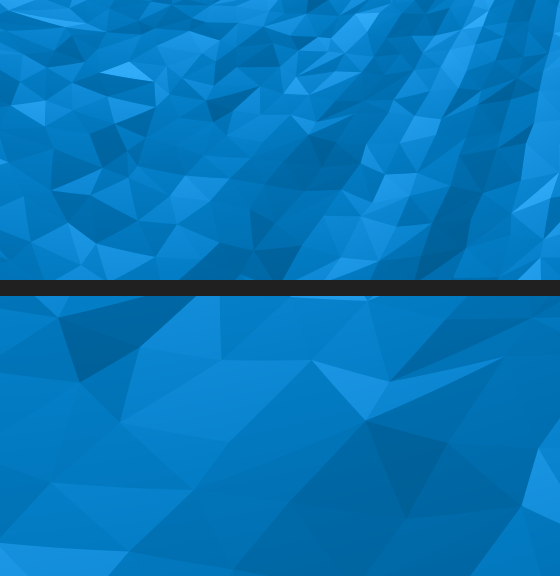
Top, the full canvas; bottom, a detail of the centre.
Give the GLSL for this background, as a Shadertoy shader.

```glsl
// A blue low-poly landscape: a jittered triangle mesh laid out in perspective.
// Every facet gets one flat tone from its slope, a long ridge wave and chance;
// facet edges are smoothed by their distance measured in screen pixels.

const vec2  VANISH      = vec2(2.25, 2.0);  // where the ridge lines converge
const float BEND        = 0.2;              // curvature of the cross rows
const float BEND_CENTRE = 1.3;
const vec2  MESH_FREQ   = vec2(13.0, 17.0); // columns and rows of the mesh
const float JITTER      = 0.56;
const vec2  CALM_RANGE  = vec2(-13.6, -9.1);// columns where the mesh gets regular
const vec2  LIGHT_DIR   = vec2(-0.6, 0.8);
const float RELIEF      = 0.32;
const float SPECKLE     = 0.34;
const float RIDGE_GAIN  = 0.23;
const float RIDGE_WIDTH = 4.68;             // in columns
const float RIDGE_SHIFT = 2.1;
const float MID_TONE    = 0.39;
const float SKEW        = 0.65;             // lifts both ends of the tone range

float hash(vec2 p) {
    return fract(sin(dot(p, vec2(127.1, 311.7))) * 43758.5453);
}

float cross2(vec2 a, vec2 b) {
    return a.x * b.y - a.y * b.x;
}

float calmness(float column) {
    return smoothstep(CALM_RANGE.x, CALM_RANGE.y, column);
}

// Canvas to mesh space: columns fan out from the vanishing point.
vec2 toMesh(vec2 p) {
    float bent = p.x - BEND_CENTRE;
    float depth = VANISH.y - p.y + BEND * bent * bent;
    return MESH_FREQ * vec2((p.x - VANISH.x) / depth, -log(depth));
}

// Mesh vertex: xy is the jittered position, z the height.
vec3 vertex(vec2 id) {
    vec2 offset = vec2(hash(id), hash(id + 37.3)) - 0.5;
    offset.x *= 1.0 - 0.65 * calmness(id.x);
    return vec3(id + JITTER * offset, hash(id + 71.9));
}

// Signed distance to an edge in pixels, positive on its left side.
float edgePixels(vec2 g, vec2 a, vec2 b, vec2 gx, vec2 gy) {
    vec2 e = b - a;
    float perPixel = length(vec2(cross2(e, gx), cross2(e, gy)));
    return cross2(e, g - a) / max(perPixel, 1e-5);
}

float coverage(vec2 g, vec3 a, vec3 b, vec3 c, vec2 gx, vec2 gy) {
    float d = min(edgePixels(g, a.xy, b.xy, gx, gy),
              min(edgePixels(g, b.xy, c.xy, gx, gy),
                  edgePixels(g, c.xy, a.xy, gx, gy)));
    return clamp(d + 0.5, 0.0, 1.0);
}

float facetTone(vec2 g, vec3 a, vec3 b, vec3 c, vec2 cell) {
    vec3 u = b - a, v = c - a;
    vec2 slope = vec2(u.z * v.y - v.z * u.y, v.z * u.x - u.z * v.x)
               / max(cross2(u.xy, v.xy), 0.25);
    vec2 centre = (a.xy + b.xy + c.xy) / 3.0;
    float calm = calmness(centre.x);

    // Long ridges run along the columns and fade out in the rough part.
    float column = mix(centre.x, cell.x + 0.5, 0.8);
    float ridge = cos(6.2832 * (column + RIDGE_SHIFT) / RIDGE_WIDTH);
    ridge *= mix(0.45, 1.0, calm);

    float rough = RELIEF * dot(slope, LIGHT_DIR)
                + SPECKLE * (hash(centre * 3.7) - 0.5);
    float tone = RIDGE_GAIN * ridge + mix(1.0, 0.65, calm) * rough;
    return clamp(tone, -0.45, 0.45) + 0.04 * dot(g - centre, LIGHT_DIR);
}

vec3 palette(float t) {
    return vec3(0.31 * max(t - 0.44, 0.0) + 0.012 * smoothstep(0.2, 0.5, t),
                0.35 + 0.32 * t,
                0.55 + 0.58 * t - 0.16 * t * t);
}

void mainImage(out vec4 fragColor, in vec2 fragCoord) {
    vec2 p = fragCoord / iResolution.y;
    vec2 g = toMesh(p);
    vec2 gx = dFdx(g), gy = dFdy(g);
    vec2 home = floor(g);

    // Blend the facets of the nearby cells by their pixel coverage.
    vec2 sum = vec2(0.0, 1e-4);
    for (int j = -1; j <= 1; j++)
    for (int i = -1; i <= 1; i++) {
        vec2 cell = home + vec2(i, j);
        vec3 a = vertex(cell);
        vec3 b = vertex(cell + vec2(1, 0));
        vec3 c = vertex(cell + vec2(1, 1));
        vec3 d = vertex(cell + vec2(0, 1));

        // Most quads split along the shorter, falling diagonal.
        if (hash(cell + 11.7) < mix(0.85, 0.65, calmness(cell.x))) {
            vec3 first = a;
            a = b; b = c; c = d; d = first;
        }
        float w1 = coverage(g, a, b, c, gx, gy);
        float w2 = coverage(g, a, c, d, gx, gy);
        if (w1 > 0.0) sum += w1 * vec2(facetTone(g, a, b, c, cell), 1.0);
        if (w2 > 0.0) sum += w2 * vec2(facetTone(g, a, c, d, cell), 1.0);
    }

    // Skew towards highlights, with a slightly brighter top.
    float s = sum.x / sum.y + 0.1 * (p.y - 0.5);
    float tone = clamp(MID_TONE + s + SKEW * s * s, 0.02, 1.0);
    fragColor = vec4(palette(tone), 1.0);
}
```
